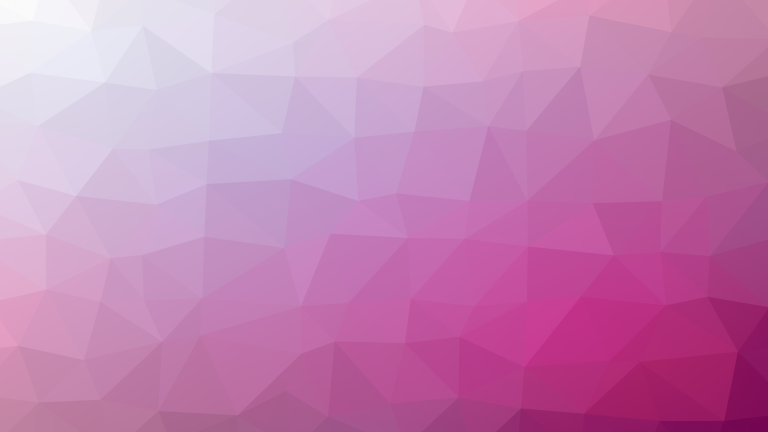
This background is drawn by a Shadertoy shader. Its source:

```glsl
// Low-poly gradient: a jittered grid of vertices is split into triangles,
// each shaded from a smooth field that runs from white (top left) to plum
// (bottom right), with duller, rosier tones towards the two other corners.

const vec2 CELL = vec2(0.145, 0.125);   // mesh spacing, in canvas heights

// Colour ramps from top left to bottom right: through the middle, and
// around the border of the canvas.
const vec3 MIDDLE[9] = vec3[9](
    vec3(.97, .97, .97), vec3(.90, .90, .95), vec3(.83, .79, .89),
    vec3(.76, .66, .83), vec3(.77, .51, .75), vec3(.78, .36, .66),
    vec3(.77, .20, .55), vec3(.66, .13, .40), vec3(.46, .03, .33));
const vec3 BORDER[9] = vec3[9](
    vec3(.97, .97, .97), vec3(.89, .87, .93), vec3(.87, .76, .87),
    vec3(.89, .61, .76), vec3(.75, .51, .63), vec3(.66, .41, .56),
    vec3(.62, .32, .54), vec3(.57, .11, .40), vec3(.46, .03, .33));

vec2 hash2(vec2 p) {
    vec3 q = fract(p.xyx * vec3(.1031, .1030, .0973) + .37);
    q += dot(q, q.yzx + 33.33);
    return fract((q.xx + q.yz) * q.zy);
}

// Smooth colour field; p is in canvas heights.
vec3 gradient(vec2 p) {
    vec2 uv = clamp(p / vec2(iResolution.x / iResolution.y, 1.0), 0.0, 1.0);
    uv.y = 1.0 - uv.y;
    float along = 0.5 * (uv.x + uv.y);
    float reach = max(1.0 - abs(2.0 * along - 1.0), 0.001);
    float outward = pow(clamp(abs(uv.x - uv.y) / reach, 0.0, 1.0), 1.5);
    int i = min(int(along * 8.0), 7);
    float f = along * 8.0 - float(i);
    return mix(mix(MIDDLE[i], MIDDLE[i + 1], f),
               mix(BORDER[i], BORDER[i + 1], f), outward);
}

vec2 vertex(vec2 id) {
    return (id + 0.5 + 0.62 * (hash2(id + 17.0) - 0.5)) * CELL;
}

// Signed distance to the line a-b, positive on its left.
float side(vec2 p, vec2 a, vec2 b) {
    return dot(p - a, normalize(vec2(a.y - b.y, b.x - a.x)));
}

// Colour of a counter-clockwise triangle, weighted by pixel coverage.
vec4 facet(vec2 p, vec2 a, vec2 b, vec2 c) {
    float inside = min(side(p, a, b), min(side(p, b, c), side(p, c, a)));
    float cover = clamp(0.5 + inside * iResolution.y, 0.0, 1.0);
    vec2 centre = (a + b + c) / 3.0;
    float shade = 0.035 * (hash2(floor(centre * 900.0)).x - 0.5);
    return vec4(gradient(mix(centre, p, 0.3)) + shade, 1.0) * cover;
}

void mainImage(out vec4 fragColor, in vec2 fragCoord) {
    vec2 p = fragCoord / iResolution.y;
    vec2 cell = floor(p / CELL);
    vec4 sum = vec4(gradient(p), 1.0) * 0.001;

    // Only four jittered quads can reach this point.
    for (int j = -1; j <= 0; j++)
    for (int i = -1; i <= 0; i++) {
        vec2 id = cell + vec2(i, j);
        vec2 a = vertex(id);
        vec2 b = vertex(id + vec2(1, 0));
        vec2 c = vertex(id + vec2(1, 1));
        vec2 d = vertex(id + vec2(0, 1));
        // Split along the shorter diagonal.
        if (distance(a, c) < distance(b, d))
            sum += facet(p, a, b, c) + facet(p, a, c, d);
        else
            sum += facet(p, a, b, d) + facet(p, b, c, d);
    }
    fragColor = vec4(sum.rgb / sum.w, 1.0);
}
```
